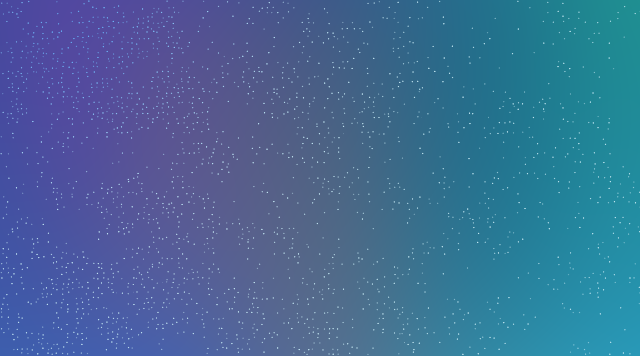
Write a Shadertoy shader that draws this background.

```glsl
// A violet to teal colour field sprinkled with tiny clustered stars.
// The field is a smooth surface through three rows of colour stops;
// the stars are jittered grid dots whose density follows value noise.

const float STAR_ROWS = 71.0;
const vec3 ICE_BLUE = vec3(0.40, 0.70, 0.98);
const vec3 PALE_WHITE = vec3(0.78, 0.92, 0.96);
const vec3 VIOLET = vec3(0.34, 0.28, 0.64);

float hash(vec2 p) {
    vec3 q = fract(vec3(p.xyx) * 0.1031);
    q += dot(q, q.yzx + 33.33);
    return fract((q.x + q.y) * q.z);
}

float valueNoise(vec2 p) {
    vec2 cell = floor(p);
    vec2 f = fract(p);
    f = f * f * (3.0 - 2.0 * f);
    float low = mix(hash(cell), hash(cell + vec2(1.0, 0.0)), f.x);
    float high = mix(hash(cell + vec2(0.0, 1.0)), hash(cell + 1.0), f.x);
    return mix(low, high, f.y);
}

// Soft elliptical glow, 1 at its centre
float glow(vec2 uv, vec2 centre, vec2 size) {
    vec2 d = (uv - centre) / size;
    return exp(-dot(d, d));
}

// Smooth curve through five evenly spaced colours
vec3 ramp(vec3 stops[5], float x) {
    float s = clamp(x, 0.0, 1.0) * 4.0;
    int i = min(int(s), 3);
    float t = s - float(i);
    vec3 a = stops[max(i - 1, 0)];
    vec3 b = stops[i];
    vec3 c = stops[i + 1];
    vec3 d = stops[min(i + 2, 4)];
    vec3 curve = (2.0 * a - 5.0 * b + 4.0 * c - d) + (3.0 * b - a - 3.0 * c + d) * t;
    return b + 0.5 * t * (c - a + t * curve);
}

vec3 colourField(vec2 uv) {
    vec3 top = ramp(vec3[5](vec3(0.28, 0.28, 0.62), vec3(0.32, 0.30, 0.60),
        vec3(0.25, 0.35, 0.54), vec3(0.14, 0.44, 0.55), vec3(0.12, 0.56, 0.57)), uv.x);
    vec3 middle = ramp(vec3[5](vec3(0.26, 0.31, 0.63), vec3(0.35, 0.34, 0.58),
        vec3(0.31, 0.39, 0.52), vec3(0.15, 0.45, 0.56), vec3(0.13, 0.55, 0.62)), uv.x);
    vec3 bottom = ramp(vec3[5](vec3(0.24, 0.37, 0.68), vec3(0.28, 0.38, 0.67),
        vec3(0.33, 0.43, 0.57), vec3(0.20, 0.53, 0.64), vec3(0.16, 0.60, 0.72)), uv.x);

    // Parabola through the three rows
    float y = uv.y;
    vec3 colour = bottom * (1.0 - y) * (1.0 - 2.0 * y)
                + middle * 4.0 * y * (1.0 - y)
                + top * y * (2.0 * y - 1.0);
    return mix(colour, VIOLET, 0.55 * glow(uv, vec2(0.11, 0.84), vec2(0.09, 0.36)));
}

// Chance that a grid cell holds a star
float starDensity(vec2 uv, vec2 p) {
    float spread = mix(0.27, 0.14, smoothstep(0.15, 0.85, uv.x));
    spread += 0.16 * glow(uv, vec2(0.16, 0.78), vec2(0.14, 0.24));
    spread += 0.12 * glow(uv, vec2(0.10, 0.12), vec2(0.16, 0.18));
    float clumps = 0.6 * valueNoise(p * 9.0) + 0.4 * valueNoise(p * 21.0 + 7.0);
    return spread * mix(0.15, 1.85, smoothstep(0.2, 0.8, clumps));
}

// Coverage of the star in the cell under p
float starDots(vec2 p, vec2 uv, float pixel) {
    vec2 cell = floor(p * STAR_ROWS);
    vec2 jitter = vec2(hash(cell + 11.3), hash(cell + 47.9));
    vec2 centre = (cell + mix(vec2(0.2), vec2(0.8), jitter)) / STAR_ROWS;
    float radius = 0.0019;
    float dot_ = 1.0 - smoothstep(radius - 0.5 * pixel, radius + 0.5 * pixel, length(p - centre));
    float present = step(hash(cell + 83.1), starDensity(uv, centre));
    return dot_ * present * mix(0.35, 0.95, hash(cell + 129.7));
}

void mainImage(out vec4 fragColor, in vec2 fragCoord) {
    vec2 uv = fragCoord / iResolution.xy;
    vec2 p = fragCoord / iResolution.y;
    vec3 colour = colourField(uv);

    // Stars are bluer toward the upper left
    float blueness = glow(uv, vec2(0.12, 0.9), vec2(0.22, 0.32));
    vec3 starColour = mix(PALE_WHITE, ICE_BLUE, blueness);
    colour = mix(colour, starColour, starDots(p, uv, 1.0 / iResolution.y));
    fragColor = vec4(colour, 1.0);
}
```
